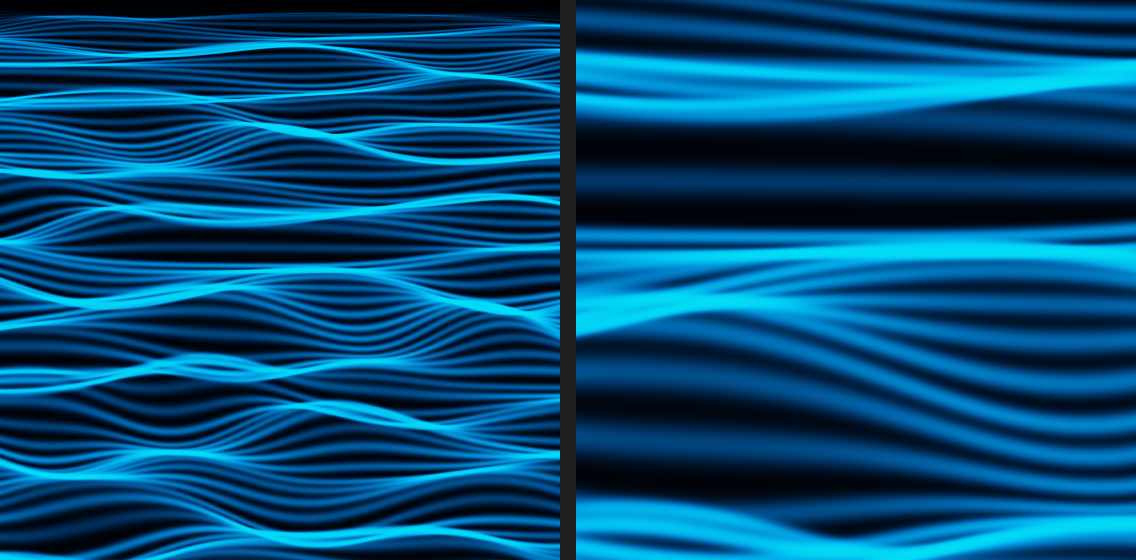
Left: the whole. Right: its middle third, enlarged.
Reproduce this background procedurally as a three.js fragment shader.

```glsl
// Glowing blue strands forming a rolling sea that recedes to a dark horizon.
// Each strand is a row in depth, lifted by layered, phase-warped sines; rows
// that crowd together add up to bright bands, stretched rows turn wide and dim.

varying vec2 vUv;

const int STRANDS = 100;
const float HORIZON = 0.98;
const float DEPTH_SPAN = 1.15;
const float SWELL = 0.046;
const float MIN_WIDTH = 0.0012;

float hash(float n) {
  return fract(sin(n * 91.35) * 4375.85);
}

// One sine whose phase is bent by a second one.
float warpedSine(vec2 p, vec2 freq, vec2 bendFreq, float bend) {
  return sin(dot(p, freq) + bend * sin(dot(p, bendFreq)));
}

// Lift of the sea at (across, depth).
float swell(vec2 p) {
  return 0.5 * warpedSine(p, vec2(4.1, 47.0), vec2(5.3, -13.0), 1.5)
       + 0.5 * warpedSine(p + 0.37, vec2(6.7, -61.0), vec2(3.1, 29.0), 1.2)
       + 0.3 * warpedSine(p + 0.71, vec2(11.3, 83.0), vec2(4.0, -17.0), 1.8);
}

// Perspective shrink: 1 at the front, 0 at the horizon.
float perspective(float depth) {
  return sqrt(max(1.0 - depth, 0.0));
}

// Height on the canvas of the row at a given depth.
float rowHeight(float x, float depth) {
  float scale = perspective(depth);
  float base = HORIZON - DEPTH_SPAN * scale * scale * scale;
  return base + SWELL * scale * swell(vec2(x, depth));
}

// Soft profile of a strand; wider and weaker where the gap to its neighbour grows.
float strandGlow(float dist, float gap, float scale) {
  float width = 0.0022 * scale + 0.14 * gap;
  float drawn = max(width, MIN_WIDTH);
  float peak = (width / drawn) / (1.0 + 60.0 * gap / max(scale, 0.05));
  float d = dist / drawn;
  return peak * exp(-0.5 * d * d);
}

// Sum of all strands at one point.
float seaGlow(vec2 uv) {
  float glow = 0.0;
  float previous = rowHeight(uv.x, -1.0 / float(STRANDS));
  for (int i = 0; i < STRANDS; i++) {
    float id = float(i);
    float depth = (id + 0.3 * (hash(id) - 0.5)) / float(STRANDS);
    float height = rowHeight(uv.x, depth);
    float fade = smoothstep(0.0, 0.16, 1.0 - depth);
    float strength = fade * mix(0.7, 1.3, hash(id + 0.5));
    glow += strength * strandGlow(uv.y - height, abs(height - previous), perspective(depth));
    previous = height;
  }
  return glow;
}

// Near-linear at first, then levels off at 1.
float softLimit(float v) {
  return v / pow(1.0 + v * v * v, 1.0 / 3.0);
}

// Black through navy and azure to cyan.
vec3 seaColor(float light) {
  float blue = 1.0 - pow(1.0 - light, 1.9);
  return vec3(0.01 * light, 0.01 + 0.86 * light, 0.03 + 0.93 * blue);
}

void main() {
  float light = softLimit(1.25 * seaGlow(vUv));
  float haze = smoothstep(0.0, 0.03, 1.0 - vUv.y);
  gl_FragColor = vec4(seaColor(light) * mix(0.3, 1.0, haze), 1.0);
}
```
